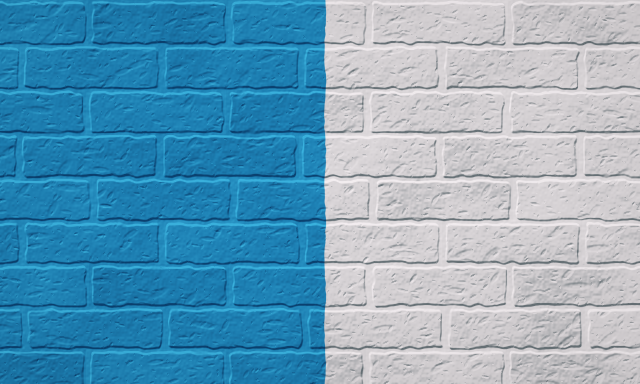
Give the GLSL for this texture, as a WebGL 2 fragment shader.

```glsl
#version 300 es
precision highp float;
// A rough painted brick wall, blue on the left and white on the right.

uniform vec2 u_resolution;
out vec4 fragColor;

// Layout, in units of the canvas width, with y measured down from the top
const float WALL_HEIGHT = 0.604;
const float ROW_PITCH = 0.0711;       // height of the first course
const float ROW_SHRINK = 0.0003;      // courses get slightly lower down the wall
const float BRICK_PITCH = 0.2188;
const vec2 HALF_JOINT = vec2(0.0066, 0.0044);
const float CORNER = 0.004;
const float PAINT_EDGE = 0.508;
// First vertical joint of each course
const float FIRST_JOINT[9] = float[9](
    0.138, 0.033, 0.135, 0.030, 0.145, 0.034, 0.139, 0.039, 0.135);

// Relief and light
const vec2 TO_LIGHT = vec2(-0.0011, -0.0026);
const float RELIEF_GAIN = 1.55;
const float DENT_DEPTH = 0.32;
const float JOINT_LIFT = 0.22;

// Paint ramps: shadow, body, highlight
const vec3 BLUE_DARK = vec3(0.04, 0.25, 0.43);
const vec3 BLUE_BODY = vec3(0.11, 0.49, 0.69);
const vec3 BLUE_LIGHT = vec3(0.22, 0.68, 0.85);
const vec3 WHITE_DARK = vec3(0.40, 0.44, 0.46);
const vec3 WHITE_BODY = vec3(0.82, 0.805, 0.815);
const vec3 WHITE_LIGHT = vec3(0.93, 0.91, 0.92);

vec2 hash2(vec2 p) {
    vec3 q = fract(p.xyx * vec3(0.1031, 0.1030, 0.0973));
    q += dot(q, q.yzx + 33.33);
    return fract((q.xx + q.yz) * q.zy);
}

float valueNoise(vec2 p) {
    vec2 i = floor(p), f = fract(p);
    f = f * f * (3.0 - 2.0 * f);
    float top = mix(hash2(i).x, hash2(i + vec2(1, 0)).x, f.x);
    float bottom = mix(hash2(i + vec2(0, 1)).x, hash2(i + vec2(1, 1)).x, f.x);
    return mix(top, bottom, f.y);
}

// Cellular scatter of slanted, elongated gouges
float dents(vec2 p) {
    vec2 cell = floor(p);
    float depth = 0.0;
    for (int y = -1; y <= 1; y++)
    for (int x = -1; x <= 1; x++) {
        vec2 id = cell + vec2(x, y);
        vec2 rnd = hash2(id + 71.0);
        vec2 d = p - id - hash2(id);
        float angle = -0.45 + 1.5 * (rnd.x - 0.5);
        float c = cos(angle), s = sin(angle);
        d = vec2(c * d.x + s * d.y, c * d.y - s * d.x);
        float size = mix(0.12, 0.62, rnd.y * rnd.y);
        float r = length(d * vec2(1.0, 2.8)) / size;
        depth = max(depth, 1.0 - smoothstep(0.45, 1.0, r));
    }
    return depth;
}

// Brick face coverage in x (0 in the joints), brick identity in yz
vec3 brickAt(vec2 p) {
    float disc = ROW_PITCH * ROW_PITCH - 4.0 * ROW_SHRINK * p.y;
    float course = (ROW_PITCH - sqrt(disc)) / (2.0 * ROW_SHRINK);
    float row = clamp(floor(course), 0.0, 8.0);
    float height = ROW_PITCH - 2.0 * ROW_SHRINK * (row + 0.5);
    float along = (p.x - FIRST_JOINT[int(row)]) / BRICK_PITCH;
    vec2 local = vec2((fract(along) - 0.5) * BRICK_PITCH, (course - row - 0.5) * height);
    vec2 halfSize = 0.5 * vec2(BRICK_PITCH, height) - HALF_JOINT;
    vec2 q = abs(local) - halfSize + CORNER;
    float d = length(max(q, 0.0)) + min(max(q.x, q.y), 0.0) - CORNER;
    return vec3(1.0 - smoothstep(-0.0016, 0.0024, d), floor(along), row);
}

float wallHeight(vec2 p) {
    // Ragged brick outlines
    vec2 ragged = vec2(valueNoise(p * 75.0), valueNoise(p * 75.0 + 40.0)) - 0.5;
    float face = brickAt(p + 0.0045 * ragged).x;
    float gouges = dents(p * vec2(24.0, 32.0)) + 0.7 * dents(p * vec2(55.0, 70.0) + 9.0);
    float lumps = 0.32 * valueNoise(p * 85.0 + 5.0);
    float grain = 0.20 * valueNoise(p * 250.0);
    return face * (1.0 - DENT_DEPTH * gouges) + lumps + grain;
}

vec3 ramp(vec3 dark, vec3 body, vec3 light, float shade) {
    return shade < 0.0 ? mix(body, dark, -shade) : mix(body, light, shade);
}

void main() {
    vec2 uv = gl_FragCoord.xy / u_resolution;
    vec2 p = vec2(uv.x, (1.0 - uv.y) * WALL_HEIGHT);

    // Slope toward the light gives lit upper edges and shaded lower ones
    float shade = RELIEF_GAIN * (wallHeight(p) - wallHeight(p + TO_LIGHT));
    vec3 brick = brickAt(p);
    shade += JOINT_LIFT * (1.0 - brick.x);
    shade += 0.16 * (hash2(brick.yz + 12.0).x - 0.5);
    shade += 0.22 * (valueNoise(p * 14.0) - 0.5);
    shade = clamp(shade, -1.0, 1.0);

    // Two paints meeting at a slightly wavering edge
    float edge = PAINT_EDGE + 0.0012 * sin(p.y * 58.0) + 0.0016 * (valueNoise(p * 110.0) - 0.5);
    float soft = max(0.0009, 0.7 / u_resolution.x);
    float white = smoothstep(edge - soft, edge + soft, p.x);
    vec3 colour = mix(ramp(BLUE_DARK, BLUE_BODY, BLUE_LIGHT, shade),
                      ramp(WHITE_DARK, WHITE_BODY, WHITE_LIGHT, shade), white);

    // Gentle fall-off toward the corners
    vec2 centred = uv - 0.5;
    colour *= 1.02 - 0.14 * dot(centred, centred);
    fragColor = vec4(colour, 1.0);
}
```
